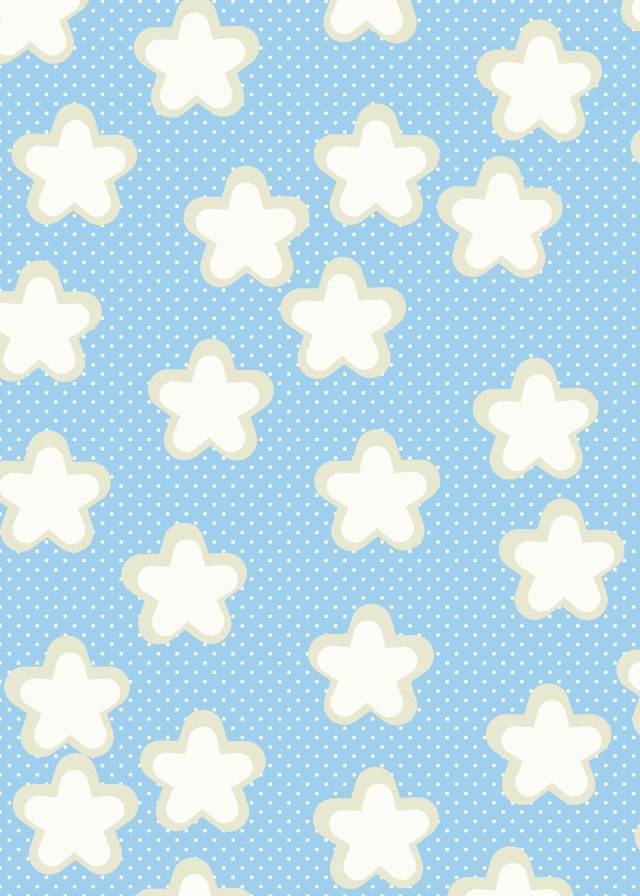
This pattern is drawn by a WebGL 2 fragment shader. Its source:

```glsl
#version 300 es
precision highp float;
// Cream rounded stars with beige rims scattered over a sky-blue polka-dot ground.

uniform vec2 u_resolution;
out vec4 fragColor;

const float TAU = 6.2831853;

const vec3 SKY   = vec3(0.62, 0.81, 0.93);
const vec3 CREAM = vec3(0.99, 0.985, 0.96);
const vec3 BEIGE = vec3(0.91, 0.905, 0.81);

// Lengths are fractions of the canvas height
const vec2 CELL = vec2(0.178, 0.190);
const vec2 JITTER = vec2(0.045, 0.040);
const float DRIFT = 0.07;
const float DRIFT_FREQUENCY = 2.7;
const float DOT_PITCH = 0.0208;
const float DOT_RADIUS = 0.0021;

vec2 hash2(vec2 p) {
    vec3 q = fract(vec3(p.xyx) * vec3(0.1031, 0.1030, 0.0973));
    q += dot(q, q.yzx + 33.33);
    return fract((q.xx + q.yz) * q.zy);
}

float cornerSlope(vec2 corner, vec2 offset) {
    float angle = TAU * hash2(corner + 40.0).x;
    return dot(vec2(cos(angle), sin(angle)), offset);
}

float gradientNoise(vec2 p) {
    vec2 i = floor(p), f = fract(p);
    vec2 u = f * f * f * (f * (f * 6.0 - 15.0) + 10.0);
    vec2 e = vec2(1.0, 0.0);
    float low = mix(cornerSlope(i, f), cornerSlope(i + e.xy, f - e.xy), u.x);
    float high = mix(cornerSlope(i + e.yx, f - e.yx), cornerSlope(i + e.xx, f - e.xx), u.x);
    return mix(low, high, u.y);
}

vec2 rotate(vec2 p, float angle) {
    float c = cos(angle), s = sin(angle);
    return vec2(c * p.x - s * p.y, s * p.x + c * p.y);
}

// Signed distance to an upright five-pointed star, inflated by "rounding"
float starDistance(vec2 p, float tipRadius, float valleyRadius, float rounding) {
    float sector = TAU / 5.0;
    float angle = abs(mod(atan(p.x, p.y) + 0.5 * sector, sector) - 0.5 * sector);
    vec2 folded = length(p) * vec2(sin(angle), cos(angle));
    vec2 tip = vec2(0.0, tipRadius);
    vec2 edge = valleyRadius * vec2(sin(0.5 * sector), cos(0.5 * sector)) - tip;
    vec2 d = folded - tip;
    float along = clamp(dot(d, edge) / dot(edge, edge), 0.0, 1.0);
    float side = edge.x * d.y - edge.y * d.x;
    return length(d - edge * along) * sign(side) - rounding;
}

// Signed distance to dots on a square lattice turned by 45 degrees
float dotDistance(vec2 p, float pitch, float radius) {
    vec2 lattice = vec2(p.x + p.y, p.x - p.y) / pitch;
    vec2 local = (fract(lattice) - 0.5) * pitch;
    return length(local) * sqrt(0.5) - radius;
}

// Star centre: staggered grid, bent by a shared drift and shaken by jitter
vec2 starCenter(vec2 id, float stagger) {
    vec2 home = (id + 0.5 + vec2(0.0, stagger)) * CELL;
    vec2 q = home * DRIFT_FREQUENCY;
    vec2 drift = vec2(gradientNoise(q), gradientNoise(q + 23.7)) * DRIFT;
    return home + drift + (hash2(id + 17.0) - 0.5) * JITTER;
}

// Distances to the nearest rim (x) and filling (y) of the scattered stars
vec2 starField(vec2 p) {
    vec2 nearest = vec2(1.0);
    float column = floor(p.x / CELL.x);
    for (int i = -1; i <= 1; i++) {
        float x = column + float(i);
        float stagger = 0.5 * mod(x, 2.0);
        float row = floor(p.y / CELL.y - stagger);
        for (int j = -1; j <= 1; j++) {
            vec2 id = vec2(x, row + float(j));
            vec2 vary = hash2(id + 71.0) - 0.5;
            vec2 local = rotate(p - starCenter(id, stagger), 0.04 * vary.x);
            vec2 shift = vec2(0.008 * vary.y, -0.004);
            float rim = starDistance(local, 0.0498, 0.0185, 0.0228);
            float filling = starDistance(local - shift, 0.0422, 0.0133, 0.0157);
            nearest = min(nearest, vec2(rim, filling));
        }
    }
    return nearest;
}

float coverage(float dist, float blur) {
    return 1.0 - smoothstep(-blur, blur, dist);
}

void main() {
    vec2 p = gl_FragCoord.xy / u_resolution.y;
    float blur = 0.7 / u_resolution.y;

    // Polka-dot ground
    vec3 color = mix(SKY, CREAM, coverage(dotDistance(p, DOT_PITCH, DOT_RADIUS), blur));

    // Stars, shifted so that some are cut by the borders
    vec2 stars = starField(p + vec2(0.030, 0.030));
    color = mix(color, BEIGE, coverage(stars.x, blur));
    color = mix(color, CREAM, coverage(stars.y, blur));

    fragColor = vec4(color, 1.0);
}
```
